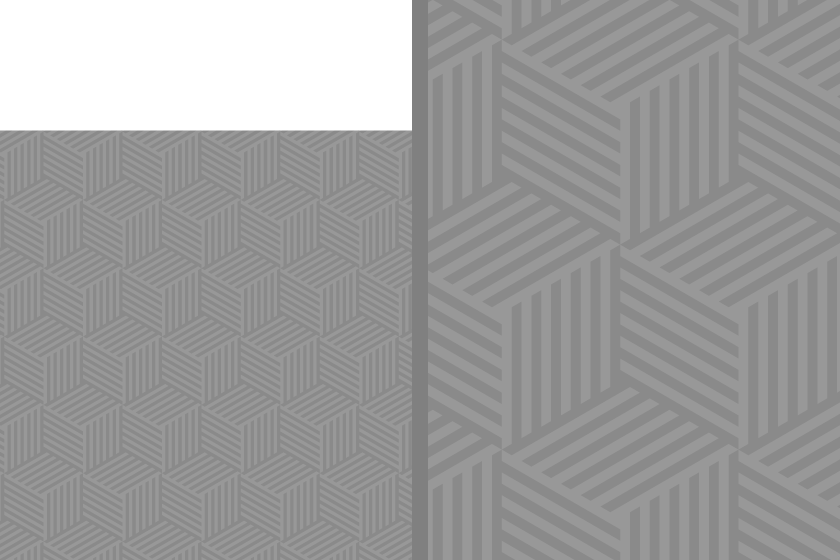
Left: the whole. Right: its middle third, enlarged.
Reproduce this pattern procedurally as a Shadertoy shader.

```glsl
// Tone-on-tone isometric cubes below a blank white band.
// A hexagonal lattice gives the cubes; each hexagon splits into three rhombic
// faces, striped parallel to one inner edge so the stripes form a pinwheel.

#define CUBES_ACROSS 5.222
#define STRIPES_PER_FACE 6.0
#define STRIPE_DUTY 0.5
#define CUBE_ANCHOR vec2(0.4888, 0.8188)
#define PATTERN_TOP 0.767
#define LIGHT_GREY vec3(0.595)
#define DARK_GREY vec3(0.540)
#define BLANK_WHITE vec3(1.0)
#define SAMPLES 4

const float TAU = 6.2831853;

// Offset from the centre of the nearest hexagon, of width 1
vec2 hexLocal(vec2 p) {
    vec2 cell = vec2(1.0, sqrt(3.0));
    vec2 a = mod(p + 0.5 * cell, cell) - 0.5 * cell;
    vec2 b = mod(p, cell) - 0.5 * cell;
    return dot(a, a) < dot(b, b) ? a : b;
}

// 1 on a light stripe, 0 on a dark one
float cubeStripes(vec2 q) {
    // Face 0 is right, 1 is top, 2 is left, counted from the downward edge
    float turn = fract(atan(q.y, q.x) / TAU + 0.25);
    float angle = floor(turn * 3.0) * TAU / 3.0;

    // Distance from the face's leading edge: 0 to 0.5 across the face
    float across = dot(q, vec2(cos(angle), sin(angle)));
    return 1.0 - step(STRIPE_DUTY, fract(across * 2.0 * STRIPES_PER_FACE));
}

vec3 patternColor(vec2 coord) {
    if (coord.y > PATTERN_TOP * iResolution.y) return BLANK_WHITE;
    vec2 p = (coord / iResolution.x - CUBE_ANCHOR) * CUBES_ACROSS;
    return mix(DARK_GREY, LIGHT_GREY, cubeStripes(hexLocal(p)));
}

void mainImage(out vec4 fragColor, in vec2 fragCoord) {
    // Average a grid of subsamples to smooth every edge
    vec3 sum = vec3(0.0);
    for (int j = 0; j < SAMPLES; j++) {
        for (int i = 0; i < SAMPLES; i++) {
            vec2 offset = (vec2(i, j) + 0.5) / float(SAMPLES) - 0.5;
            sum += patternColor(fragCoord + offset);
        }
    }
    fragColor = vec4(sum / float(SAMPLES * SAMPLES), 1.0);
}
```
